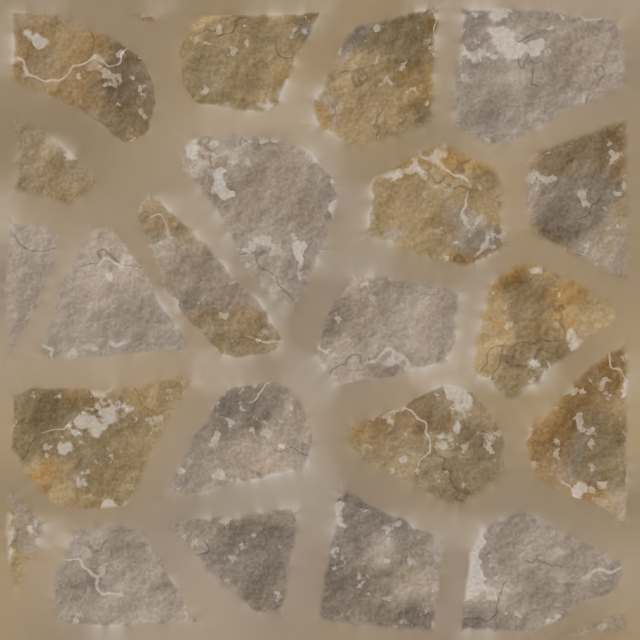
Write a Shadertoy shader that draws this texture.

```glsl
// Weathered natural stone paving: ochre, olive and grey slabs with soft, smeared joints.

const vec2  STONE_GRID   = vec2(4.0, 4.8);   // stones across and up the canvas
const float JITTER       = 0.76;
const float CORNER_ROUND = 0.022;
const float JOINT_MIN    = 0.007;            // half widths of the joints
const float JOINT_VARY   = 0.026;
const float COLOUR_BLEED = 30.0;             // higher = sharper colour change in joints
const float RELIEF       = 0.85;
const float GRAIN        = 0.06;

const vec3 GREY  = vec3(0.600, 0.545, 0.490);
const vec3 OCHRE = vec3(0.620, 0.530, 0.395);
const vec3 OLIVE = vec3(0.575, 0.495, 0.385);
const vec3 RUST  = vec3(0.625, 0.465, 0.265);
const vec3 CHALK = vec3(0.790, 0.755, 0.715);
const vec3 SAND  = vec3(0.630, 0.555, 0.460);

float hash(vec2 p) {
    vec3 q = fract(p.xyx * 0.1031);
    q += dot(q, q.yzx + 33.33);
    return fract((q.x + q.y) * q.z);
}

float noise(vec2 p) {
    vec2 i = floor(p), f = fract(p);
    f = f * f * (3.0 - 2.0 * f);
    return mix(mix(hash(i), hash(i + vec2(1, 0)), f.x),
               mix(hash(i + vec2(0, 1)), hash(i + vec2(1, 1)), f.x), f.y);
}

float fbm(vec2 p) {
    float sum = 0.0, amp = 0.5;
    for (int i = 0; i < 5; i++) {
        sum += amp * noise(p);
        p = mat2(1.6, 1.2, -1.2, 1.6) * p + 7.3;
        amp *= 0.5;
    }
    return sum / 0.97;
}

float smoothMin(float a, float b, float k) {
    float h = max(k - abs(a - b), 0.0) / k;
    return min(a, b) - 0.25 * h * h * k;
}

vec2 stoneCentre(vec2 cell) {
    vec2 r = vec2(hash(cell + 3.7), hash(cell + 58.1));
    return (cell + 0.5 + JITTER * (r - 0.5)) / STONE_GRID;
}

// rgb = base colour of a stone, a = how rusty it is
vec4 stoneTone(vec2 cell) {
    float kind = hash(cell + 21.4);
    vec4 tone = kind < 0.36 ? vec4(GREY, 0.12)
              : kind < 0.74 ? vec4(OCHRE, 0.85) : vec4(OLIVE, 0.4);
    tone.rgb *= 0.96 + 0.08 * hash(cell + 90.2);
    return tone;
}

// Surface of one stone: stains, veins, flecks and chiselled relief
vec3 stoneSurface(vec2 p, vec4 tone) {
    vec3 col = tone.rgb;
    float blotch = fbm(p * 6.0 + 31.0);
    float medium = fbm(p * 15.0);
    col = mix(col, GREY, 0.7 * smoothstep(0.57, 0.62, fbm(p * 7.0 + 70.0)));
    col = mix(col, RUST, tone.a * 0.75 * smoothstep(0.50, 0.70, fbm(p * 9.0 + 12.0)));
    col *= 1.0 - 0.16 * smoothstep(0.54, 0.66, blotch);
    col *= 1.0 + 0.30 * (medium - 0.5);

    float lit = medium - fbm((p + vec2(-0.003, 0.003)) * 15.0);
    col += RELIEF * lit;

    float crackLine = abs(fbm(p * 6.0 + 44.0) - 0.5);
    col *= 1.0 - 0.16 * (1.0 - smoothstep(0.0, 0.012, crackLine)) * smoothstep(0.45, 0.6, medium);
    float veinLine = abs(fbm(p * 5.0 + 9.0) - 0.47);
    float vein = (1.0 - smoothstep(0.002, 0.014, veinLine)) * smoothstep(0.47, 0.62, fbm(p * 11.0 + 5.0));
    float fleck = smoothstep(0.66, 0.76, fbm(p * 52.0 + 17.0)) * smoothstep(0.38, 0.58, blotch);
    float chip = smoothstep(0.69, 0.75, fbm(p * 17.0 + 83.0));
    col = mix(col, CHALK, clamp(0.6 * vein + 0.55 * fleck + 0.7 * chip, 0.0, 0.85));

    return col + GRAIN * (noise(p * 270.0) - 0.5);
}

void mainImage(out vec4 fragColor, in vec2 fragCoord) {
    vec2 uv = fragCoord / iResolution.y;
    vec2 size = iResolution.xy / iResolution.y;
    vec2 p = uv + 0.035 * (vec2(noise(uv * 7.0), noise(uv * 7.0 + 40.0)) - 0.5)
                + 0.007 * (vec2(noise(uv * 38.0), noise(uv * 38.0 + 15.0)) - 0.5);

    // Nearest stone, and tones blended across the joints
    vec2 home = floor(p * STONE_GRID), own = home, toOwn = vec2(0.0);
    float nearest = 10.0, total = 0.0;
    vec4 blend = vec4(0.0);
    for (int j = -2; j <= 2; j++)
    for (int i = -2; i <= 2; i++) {
        vec2 cell = home + vec2(i, j);
        vec2 d = stoneCentre(cell) - p;
        float dist = length(d), w = exp(-COLOUR_BLEED * dist);
        blend += w * stoneTone(cell);
        total += w;
        if (dist < nearest) { nearest = dist; own = cell; toOwn = d; }
    }
    blend /= total;

    // Rounded distance to the stone border, with its facing direction
    float edge = 1.0, closest = 1.0;
    vec2 axis = vec2(1.0, 0.0);
    for (int j = -2; j <= 2; j++)
    for (int i = -2; i <= 2; i++) {
        vec2 d = stoneCentre(own + vec2(i, j)) - p;
        if (i == 0 && j == 0) continue;
        vec2 n = normalize(d - toOwn);
        float border = dot(0.5 * (d + toOwn), n);
        if (border < closest) { closest = border; axis = n; }
        edge = smoothMin(edge, border, CORNER_ROUND);
    }
    vec2 margin = min(uv, size - uv);
    float frame = min(margin.x, margin.y) + 0.004;
    if (frame < edge) { edge = frame; axis = margin.x < margin.y ? vec2(1, 0) : vec2(0, 1); }

    // Joint: smooth fill, streaked and chalky beside the stones
    float seed = hash(own + 11.0);
    float halfWidth = JOINT_MIN + JOINT_VARY * noise(uv * 5.5 + 2.0) + 0.004 * noise(uv * 75.0);
    float depth = halfWidth - edge;
    float streak = noise(vec2(dot(uv, vec2(-axis.y, axis.x)) * 85.0, seed * 50.0));
    float chalky = smoothstep(0.52, 0.85, noise(uv * 12.0 + 60.0));
    float fade = exp(-max(depth, 0.0) / 0.009);
    vec3 joint = mix(blend.rgb, SAND, 0.45) * (0.94 + 0.13 * noise(uv * 9.0 + 33.0));
    joint += 0.07 * (streak - 0.5) * fade;
    joint = mix(joint, CHALK, chalky * (0.22 + 0.65 * streak * fade));

    // Stone with a broken pale rim, laid over the joint
    vec3 stone = stoneSurface(uv + seed * 17.0, stoneTone(own));
    float rim = exp(-max(-depth, 0.0) / 0.004) * chalky * smoothstep(0.3, 0.7, streak);
    stone = mix(stone, CHALK, 0.75 * rim);
    float softness = mix(0.0015, 0.008, noise(uv * 8.0 + 77.0));
    vec3 col = mix(joint, stone, smoothstep(-softness, softness, -depth));

    fragColor = vec4(clamp(col, 0.0, 1.0), 1.0);
}
```
